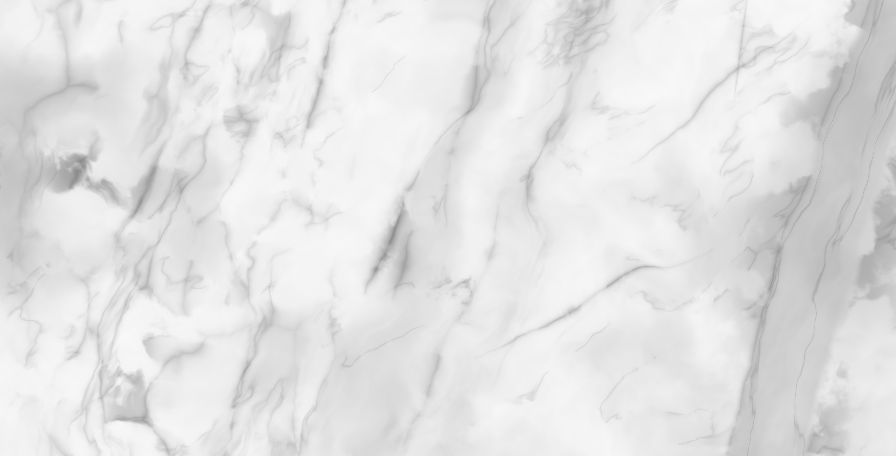
A WebGL 1 fragment shader for this texture:

```glsl
precision highp float;
uniform vec2 u_resolution;

vec3 hash3(vec2 c) {
  vec3 k = vec3(dot(c, vec2(127.1, 311.7)), dot(c, vec2(269.5, 183.3)), dot(c, vec2(419.2, 371.9)));
  return fract(sin(k) * 43758.5);
}

// Cellular noise: x = smoothly blended cell values, y = distance to cell border
vec2 cells(vec2 p) {
  vec2 base = floor(p);
  float near = 8.0, second = 8.0, sum = 0.0, total = 0.0;
  for (int j = -1; j <= 1; j++) {
    for (int i = -1; i <= 1; i++) {
      vec2 cell = base + vec2(float(i), float(j));
      vec3 h = hash3(cell);
      vec2 away = cell + h.xy - p;
      float d2 = dot(away, away);
      float weight = exp(-6.0 * d2);
      sum += weight * h.z;
      total += weight;
      second = min(second, max(near, d2));
      near = min(near, d2);
    }
  }
  return vec2(sum / total, sqrt(second) - sqrt(near));
}

float layered(vec2 p) {
  float sum = 0.0, amp = 0.5;
  for (int i = 0; i < 5; i++) {
    sum += amp * cells(p).x;
    p = mat2(1.9, 0.25, -0.25, 1.9) * p + 7.3;
    amp *= 0.52;
  }
  return sum;
}

float ridge(float n, float width) {
  return exp(-abs(n - 0.5) / width);
}

float band(float offset, float halfWidth, float blur) {
  return 1.0 - smoothstep(halfWidth - blur, halfWidth + blur, abs(offset));
}

float blob(vec2 p, vec2 center, vec2 size) {
  vec2 d = (p - center) / size;
  return exp(-dot(d, d));
}

// Tapered stroke from a to b
float stroke(vec2 p, vec2 a, vec2 b, float width) {
  vec2 ab = b - a;
  float t = clamp(dot(p - a, ab) / dot(ab, ab), 0.0, 1.0);
  float taper = 0.25 + 0.75 * sin(3.1416 * t);
  return taper * exp(-length(p - a - ab * t) / (width * taper));
}

void main() {
  vec2 p = gl_FragCoord.xy / u_resolution.y;
  vec2 warp = vec2(layered(p * 4.0), layered(p * 4.0 + 17.0)) - 0.5;
  vec2 w = p + 0.13 * warp;

  // Coordinates stretched along the leaning grain
  vec2 flow = vec2(w.x - 0.38 * w.y, 0.3 * w.y);
  float streak = layered(flow * 9.0);
  float cloud = layered(w * 2.6 + 5.0);
  float fine = layered(w * 14.0 + 31.0);
  float grainVein = ridge(layered(flow * 6.0 + 11.0), 0.022);
  float patchy = smoothstep(0.38, 0.62, streak);

  // Broad zones
  float right = p.x + 0.05 * warp.x - (1.68 + 0.25 * p.y + 0.06 * p.y * p.y);
  float rightBand = band(right, 0.085, 0.013);
  float rightHalo = band(right, 0.16, 0.07) * mix(p.y, 1.0, smoothstep(-0.1, 0.1, right));
  float greyBand = band(w.x - 0.93 - 0.42 * w.y, 0.08, 0.07);
  float middleBand = band(w.x - 0.78 - 0.30 * w.y, 0.08, 0.04);
  float leftZone = band(w.x - 0.40, 0.32, 0.12);

  float dark = 0.10 * smoothstep(0.42, 0.75, cloud) + 0.05 * (fine - 0.5);
  dark += greyBand * (0.035 + 0.09 * patchy * fine);
  dark += middleBand * (0.025 + 0.05 * patchy);
  dark += 0.07 * blob(w, vec2(0.04, 0.62), vec2(0.11, 0.25));
  dark += 0.05 * blob(w, vec2(0.66, 0.22), vec2(0.18, 0.10));

  // Pale pebbles outlined by soft grey on the left
  float outline = exp(-cells(vec2(w.x - 0.15 * w.y, 0.5 * w.y) * 8.0).y / 0.09);
  dark += leftZone * (0.10 * outline * smoothstep(0.4, 0.6, fine) + 0.06 * patchy * outline);
  dark += 0.13 * grainVein * patchy * max(max(leftZone, middleBand), greyBand);
  dark += 0.30 * smoothstep(0.48, 0.68, fine) * (blob(w, vec2(0.19, 0.62), vec2(0.09, 0.05))
    + blob(w, vec2(0.31, 0.22), vec2(0.05, 0.13)) + blob(w, vec2(1.0, 0.37), vec2(0.05, 0.06)));

  // Right band with its parallel lines, and mottling beside it
  vec2 along = vec2(right * 16.0 + warp.y, p.y * 1.6);
  float lines = ridge(layered(along), 0.015);
  dark += rightHalo * (1.0 - rightBand) * (0.03 + 0.13 * smoothstep(0.42, 0.65, fine) + 0.08 * grainVein);
  dark = mix(dark, 0.165 + 0.16 * (streak - 0.5) + 0.10 * lines + 0.05 * (fine - 0.5), rightBand);
  dark += 0.13 * exp(-abs(right + 0.083) / 0.006) * smoothstep(0.42, 0.6, fine);

  // Single dark streaks and thin cracks
  float broken = 0.35 + 0.65 * smoothstep(0.36, 0.56, fine);
  vec2 s = p + 0.07 * warp;
  dark += broken * (0.38 * stroke(s, vec2(0.79, 0.36), vec2(0.92, 0.62), 0.016)
    + 0.22 * stroke(s, vec2(0.85, 0.34), vec2(0.90, 0.50), 0.014)
    + 0.30 * stroke(s, vec2(0.66, 0.68), vec2(0.77, 1.04), 0.010)
    + 0.18 * stroke(s, vec2(0.97, 0.50), vec2(1.06, 1.02), 0.010)
    + 0.16 * stroke(s, vec2(0.90, 0.02), vec2(1.10, 0.54), 0.010)
    + 0.26 * stroke(s, vec2(1.05, 0.22), vec2(1.56, 0.47), 0.006)
    + 0.16 * stroke(s, vec2(1.38, 0.64), vec2(1.78, 0.96), 0.005));
  dark += 0.15 * stroke(p, vec2(1.61, 0.78), vec2(1.64, 1.02), 0.004);

  // Faint slanting flecks over the pale field
  vec2 slant = vec2(0.8 * w.x + 0.6 * w.y, 0.8 * w.y - 0.6 * w.x) * vec2(3.0, 9.0);
  dark += 0.09 * ridge(layered(slant), 0.018) * smoothstep(0.46, 0.62, fine) * (1.0 - rightBand);

  float tone = clamp(0.955 - dark, 0.42, 0.975);
  gl_FragColor = vec4(vec3(tone), 1.0);
}
```
